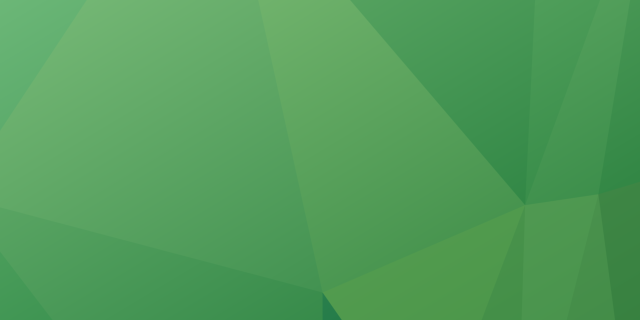
A Shadertoy shader for this background:

```glsl
// Low-poly green background: large flat facets under a soft diagonal light.
#define LIGHT_DIR vec2(-0.6, 1.0)
#define LIGHT_TINT vec3(0.14, 0.105, 0.10)
#define LOWER_LIGHT 0.4
#define EDGE_SOFTNESS 0.75
// Hubs where the facets meet, in units of the canvas height
#define HUB_A vec2(1.008, 0.086)
#define HUB_B vec2(1.641, 0.359)
#define HUB_C vec2(1.870, 0.393)

// Signed distance to the right-hand side of the line from a to b
float rightOf(vec2 p, vec2 a, vec2 b) {
    vec2 dir = normalize(b - a);
    return dot(p - a, vec2(dir.y, -dir.x));
}

// Antialiased coverage of the positive side
float cover(float dist) {
    float w = EDGE_SOFTNESS / iResolution.y;
    return smoothstep(-w, w, dist);
}

// Paint everything to the right of a line
void paint(inout vec3 col, vec2 p, vec2 a, vec2 b, vec3 facet) {
    col = mix(col, facet, cover(rightOf(p, a, b)));
}

// Facets above the fold, swept from left to right
vec3 upperFacets(vec2 p) {
    vec3 col = vec3(0.282, 0.612, 0.366);
    paint(col, p, vec2(0.0, 0.591), vec2(0.271, 1.0), vec3(0.333, 0.626, 0.369));
    paint(col, p, HUB_A, vec2(0.807, 1.0), vec3(0.365, 0.645, 0.370));
    paint(col, p, HUB_B, vec2(1.094, 1.0), vec3(0.282, 0.596, 0.336));
    paint(col, p, HUB_B, vec2(1.672, 1.0), vec3(0.311, 0.620, 0.353));
    paint(col, p, HUB_B, vec2(1.875, 1.0), vec3(0.341, 0.636, 0.368));
    paint(col, p, HUB_C, vec2(1.969, 1.0), vec3(0.304, 0.608, 0.346));
    return col + LIGHT_TINT * dot(p, LIGHT_DIR);
}

// Facets below the fold; those right of hub A catch less light
vec3 lowerFacets(vec2 p) {
    vec3 light = LIGHT_TINT * dot(p, LIGHT_DIR);
    vec3 dim = light * LOWER_LIGHT;
    vec3 col = vec3(0.259, 0.592, 0.332) + light;
    paint(col, p, vec2(0.164, 0.0), vec2(0.0, 0.214), vec3(0.300, 0.607, 0.351) + light);
    paint(col, p, vec2(1.008, 0.0), HUB_A, vec3(0.234, 0.553, 0.350) + light);
    paint(col, p, vec2(1.068, 0.0), HUB_A, vec3(0.350, 0.630, 0.328) + dim);
    paint(col, p, vec2(1.505, 0.0), HUB_B, vec3(0.318, 0.600, 0.319) + dim);
    paint(col, p, vec2(1.630, 0.0), HUB_B, vec3(0.347, 0.625, 0.344) + dim);
    paint(col, p, vec2(1.771, 0.0), HUB_C, vec3(0.329, 0.600, 0.329) + dim);
    paint(col, p, vec2(1.922, 0.0), HUB_C, vec3(0.284, 0.556, 0.299) + dim);
    return col;
}

// Signed distance below the bent fold that runs through the three hubs
float belowFold(vec2 p) {
    float leftPart = rightOf(p, vec2(0.0, 0.352), HUB_A);
    float middlePart = rightOf(p, HUB_A, HUB_B);
    float rightPart = max(rightOf(p, HUB_B, HUB_C), rightOf(p, HUB_C, vec2(2.0, 0.432)));
    return max(leftPart, min(middlePart, rightPart));
}

void mainImage(out vec4 fragColor, in vec2 fragCoord) {
    vec2 p = fragCoord / iResolution.xy * vec2(2.0, 1.0);
    vec3 col = mix(upperFacets(p), lowerFacets(p), cover(belowFold(p)));
    fragColor = vec4(clamp(col, 0.0, 1.0), 1.0);
}
```
